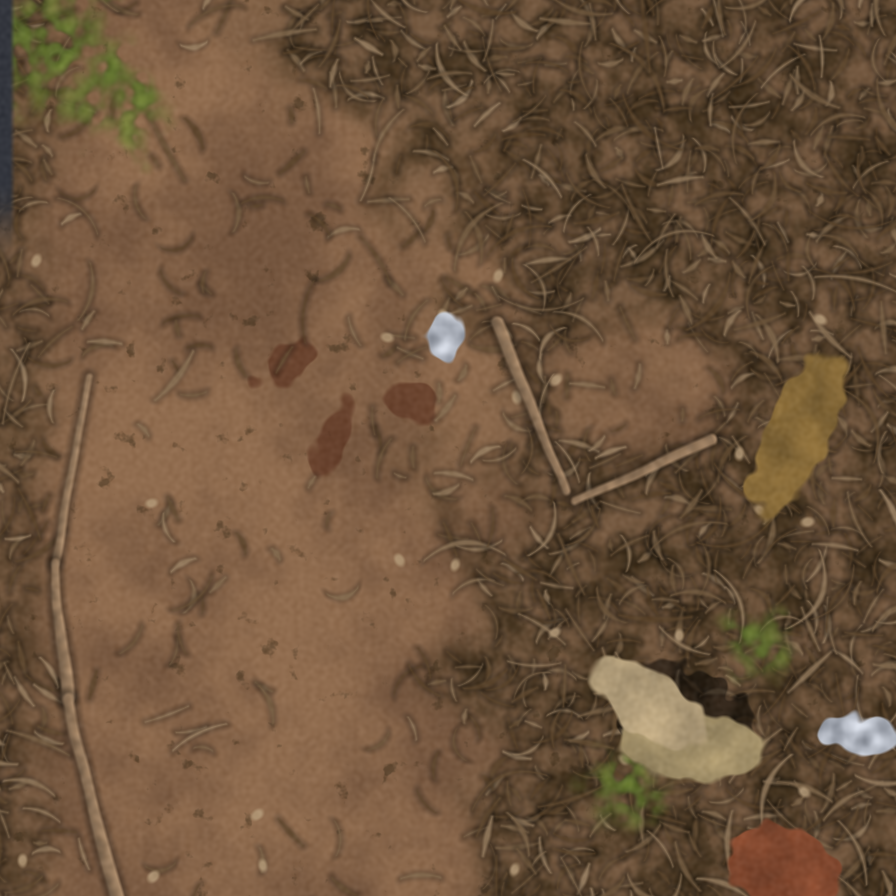
Reproduce this texture procedurally as a Shadertoy shader.

```glsl
// Bare reddish soil with dry straw litter, twigs, fallen leaves, pebbles and small weeds.
#define SOIL_LIGHT  vec3(0.565, 0.425, 0.31)
#define SOIL_DARK   vec3(0.455, 0.335, 0.245)
#define HUMUS_LIGHT vec3(0.45, 0.345, 0.25)
#define HUMUS_DARK  vec3(0.23, 0.175, 0.10)
#define STRAW_LIGHT vec3(0.64, 0.54, 0.42)
#define STRAW_DARK  vec3(0.36, 0.27, 0.17)
#define WEED_GREEN  vec3(0.33, 0.40, 0.16)
#define STAIN_RED   vec3(0.36, 0.20, 0.13)
#define STRAW_WIDTH 0.0024
#define SOFTNESS    0.0024
#define GRAIN       0.045

vec2 hash(vec2 p) {
  vec3 q = fract(p.xyx * vec3(0.1031, 0.1030, 0.0973));
  q += dot(q, q.yzx + 33.33);
  return fract((q.xx + q.yz) * q.zy);
}

mat2 rot(float a) { return mat2(cos(a), -sin(a), sin(a), cos(a)); }

float corner(vec2 cell, vec2 f, vec2 o) {
  return dot(hash(cell + o + 80.0) * 2.0 - 1.0, f - o);
}

// Gradient noise
float noise(vec2 p) {
  vec2 i = floor(p), f = p - i, u = f * f * (3.0 - 2.0 * f);
  return mix(mix(corner(i, f, vec2(0, 0)), corner(i, f, vec2(1, 0)), u.x),
             mix(corner(i, f, vec2(0, 1)), corner(i, f, vec2(1, 1)), u.x), u.y);
}

float fbm(vec2 p) {
  float sum = 0.0, amp = 0.65;
  for (int i = 0; i < 4; i++) {
    sum += amp * noise(p);
    p = rot(0.6) * p * 2.0 + 7.3;
    amp *= 0.55;
  }
  return sum;
}

// Coverage of a rough-edged ellipse
float blob(vec2 p, vec2 centre, vec2 radius, float angle, float rough) {
  float d = length(rot(angle) * (p - centre) / radius) - 1.0 + rough * noise(p * 45.0);
  float edge = SOFTNESS / min(radius.x, radius.y);
  return smoothstep(edge, -edge, d);
}

// Amount of litter: right side and left rim, with a bare clearing
float litter(vec2 p) {
  float wobble = 0.22 * noise(p * 6.0) + 0.1 * noise(p * 15.0);
  float border = 0.53 - 0.25 * smoothstep(0.72, 1.0, p.y);
  float right = smoothstep(-0.07, 0.11, p.x - border + wobble);
  float left = smoothstep(0.09, 0.0, p.x + 0.3 * wobble);
  vec2 q = (p - vec2(0.71, 0.57)) / vec2(0.12, 0.08);
  float clearing = smoothstep(1.3, 0.6, length(q) + wobble);
  return max(right * (1.0 - 0.85 * clearing), 0.75 * left);
}

// One layer of curved straw pieces with soft shadows
vec3 strawLayer(vec3 col, vec2 p, float scale, float seed) {
  vec2 g = p * scale, cell = floor(g);
  for (int n = 0; n < 9; n++) {
    vec2 id = cell + vec2(n % 3 - 1, n / 3 - 1);
    vec2 h = hash(id + seed), k = hash(id + seed + 57.0), s = hash(id + seed + 113.0);
    vec2 centre = id + h;
    if (k.x > mix(0.07, 0.85, litter(centre / scale))) continue;
    vec2 q = rot(k.y * 6.283) * (g - centre);
    q.y += (h.y - 0.5) * 1.3 * q.x * q.x;
    float halfLen = mix(0.2, 0.72, s.x);
    float d = length(vec2(max(abs(q.x) - halfLen, 0.0), q.y)) / scale;
    float taper = 1.0 - 0.6 * smoothstep(0.0, halfLen, abs(q.x));
    float width = STRAW_WIDTH * mix(0.5, 1.5, h.x) * taper;
    col *= 1.0 - 0.22 * smoothstep(4.0 * STRAW_WIDTH, 0.0, d);
    vec3 tone = mix(STRAW_DARK, STRAW_LIGHT, s.y * s.y);
    col = mix(col, tone, 0.8 * smoothstep(SOFTNESS, -SOFTNESS, d - width));
  }
  return col;
}

// Tapered twig, lit from the right
void twig(inout vec3 col, vec2 p, vec2 a, vec2 b, float width) {
  p += 0.006 * noise(p * 14.0);
  float t = clamp(dot(p - a, b - a) / dot(b - a, b - a), 0.0, 1.0);
  vec2 off = p - mix(a, b, t);
  float d = length(off) - width * mix(0.65, 1.0, t);
  float light = 1.0 + 0.25 * clamp(off.x / width, -1.0, 1.0) + 0.25 * noise(p * 90.0);
  col *= 1.0 - 0.3 * smoothstep(0.01, 0.0, d);
  col = mix(col, vec3(0.56, 0.455, 0.35) * light, smoothstep(SOFTNESS, -SOFTNESS, d));
}

// Tuft of small leaflets
void weed(inout vec3 col, vec2 p, vec2 centre, float radius) {
  float m = smoothstep(1.0, 0.2, length(p - centre) / radius + 0.8 * noise(p * 28.0));
  float leaflet = noise(p * 60.0);
  col = mix(col, WEED_GREEN * (1.0 + 0.9 * leaflet), 0.85 * m * smoothstep(-0.3, 0.1, leaflet));
}

void mainImage(out vec4 fragColor, in vec2 fragCoord) {
  vec2 p = fragCoord / iResolution.xy;

  // Soil, humus, dark crumbs and damp stains
  vec3 soil = mix(SOIL_DARK, SOIL_LIGHT, smoothstep(-0.35, 0.25, fbm(p * 5.0) + 0.3 * fbm(p * 24.0)));
  vec3 humus = mix(HUMUS_DARK, HUMUS_LIGHT, smoothstep(-0.35, 0.25, fbm(p * 20.0)));
  vec3 col = mix(soil, humus, 0.9 * litter(p));
  col = mix(col, HUMUS_DARK, 0.5 * smoothstep(0.22, 0.45, fbm(p * 38.0)));
  float stain = blob(p, vec2(0.32, 0.595), vec2(0.035, 0.02), 0.6, 0.9)
    + blob(p, vec2(0.372, 0.51), vec2(0.017, 0.045), -0.3, 0.9)
    + blob(p, vec2(0.46, 0.55), vec2(0.032, 0.02), -0.3, 0.7);
  col = mix(col, STAIN_RED, 0.65 * min(stain, 1.0));

  // Straw from fine to coarse, then sparse pebbles
  for (float i = 0.0; i < 4.0; i++) col = strawLayer(col, p, 36.0 - 7.0 * i, 40.0 * i);
  vec2 id = floor(p * 15.0), h = hash(id + 31.0);
  float pebble = blob(p, (id + 0.25 + 0.5 * h) / 15.0, vec2(0.007, 0.005), h.x * 6.0, 0.4);
  col = mix(col, vec3(0.7, 0.6, 0.47), 0.85 * pebble * step(hash(id).x, 0.09));

  // Twigs and weeds
  twig(col, p, vec2(0.1, 0.58), vec2(0.06, 0.37), 0.005);
  twig(col, p, vec2(0.06, 0.37), vec2(0.075, 0.22), 0.007);
  twig(col, p, vec2(0.075, 0.22), vec2(0.135, -0.02), 0.008);
  twig(col, p, vec2(0.63, 0.45), vec2(0.555, 0.64), 0.007);
  twig(col, p, vec2(0.64, 0.44), vec2(0.795, 0.51), 0.006);
  weed(col, p, vec2(0.06, 0.95), 0.1);
  weed(col, p, vec2(0.14, 0.88), 0.06);
  weed(col, p, vec2(0.84, 0.28), 0.05);
  weed(col, p, vec2(0.7, 0.12), 0.06);

  // Leaves, white chips and a red stone
  float shade = 1.0 + 0.4 * fbm(p * 18.0);
  col = mix(col, vec3(0.52, 0.41, 0.22) * shade, blob(p, vec2(0.89, 0.515), vec2(0.1, 0.036), 1.15, 0.35));
  col *= 1.0 - 0.5 * blob(p, vec2(0.765, 0.2), vec2(0.085, 0.055), -0.5, 0.4);
  col = mix(col, vec3(0.62, 0.55, 0.4) * shade, blob(p, vec2(0.775, 0.165), vec2(0.08, 0.036), 0.0, 0.3));
  col = mix(col, vec3(0.7, 0.62, 0.48) * shade, blob(p, vec2(0.725, 0.215), vec2(0.075, 0.034), -0.6, 0.3));
  float chips = max(blob(p, vec2(0.495, 0.625), vec2(0.025), 0.5, 0.6),
    blob(p, vec2(0.96, 0.18), vec2(0.045, 0.022), 0.0, 0.8));
  col = mix(col, vec3(0.68, 0.7, 0.74) + 0.4 * noise(p * 55.0), chips);
  col = mix(col, vec3(0.52, 0.29, 0.19) * shade, blob(p, vec2(0.875, 0.03), vec2(0.065, 0.045), -0.4, 0.4));

  // Dark rim at the upper left, and fine grain
  col = mix(col, vec3(0.2, 0.21, 0.24), smoothstep(0.018, 0.01, p.x) * smoothstep(0.7, 0.8, p.y));
  fragColor = vec4(col + GRAIN * noise(p * 150.0), 1.0);
}
```
